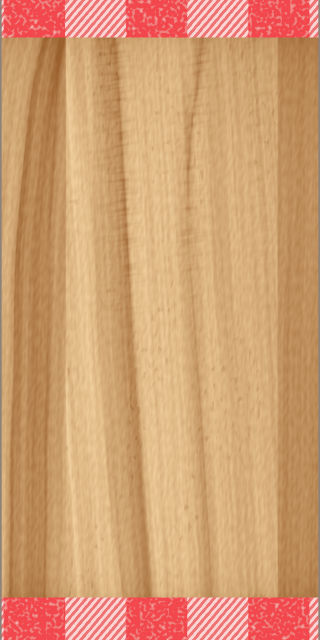
Write a WebGL 1 fragment shader that draws this texture.

```glsl
precision highp float;
// Planks of streaked wood between two bands of red checked cloth.

#define CREAM vec3(0.87, 0.72, 0.52)
#define TAN vec3(0.73, 0.54, 0.34)
#define RED vec3(0.95, 0.28, 0.30)
#define PINK vec3(0.93, 0.50, 0.49)
#define BLUSH vec3(0.985, 0.83, 0.83)
#define RIM vec3(0.55, 0.51, 0.48)
#define CLOTH_LOW 0.0664
#define CLOTH_HIGH 0.9414
#define JOINTS vec2(0.206, 0.868)
#define CHECK_SIZE 0.191
#define STRIPE_GAP 0.0235
#define GRAIN_CONTRAST 0.62

uniform vec2 u_resolution;

vec2 gradientAt(vec2 cell) {
  vec3 q = fract(vec3(cell.xyx) * vec3(0.1031, 0.1030, 0.0973));
  q += dot(q, q.yzx + 33.33);
  float angle = 6.2832 * fract((q.x + q.y) * q.z);
  return vec2(cos(angle), sin(angle));
}

// Gradient noise, roughly -1 to 1.
float noise(vec2 p) {
  vec2 i = floor(p), f = p - i;
  vec2 u = f * f * f * (f * (f * 6.0 - 15.0) + 10.0);
  vec2 e = vec2(1.0, 0.0);
  float low = mix(dot(gradientAt(i), f), dot(gradientAt(i + e), f - e), u.x);
  float high = mix(dot(gradientAt(i + e.yx), f - e.yx),
                   dot(gradientAt(i + e.xx), f - e.xx), u.x);
  return 1.4 * mix(low, high, u.y);
}

// Dark vein that fades at its own rate on the left and on the right.
float vein(float d, float left, float right) {
  return exp(-abs(d) / (d < 0.0 ? left : right));
}

// Long fibres in three widths.
float fibres(float x, float y) {
  return 0.45 * noise(vec2(x * 27.0, y * 0.7))
       + 0.40 * noise(vec2(x * 64.0 + 9.0, y * 1.3))
       + 0.30 * noise(vec2(x * 125.0, y * 4.0));
}

float leftPlank(float x, float t) {
  float outer = x - 0.03 - 0.14 * exp(-4.5 * t);
  float inner = x - 0.135 - 0.07 * exp(-3.0 * t);
  float heart = smoothstep(-0.01, 0.01, outer);
  float edge = smoothstep(-0.005, 0.02, inner);
  float tone = mix(0.3, 0.85, heart) - edge * mix(0.1, 0.5, t);
  return tone + 0.75 * vein(outer, 0.006, 0.014) + 0.7 * vein(inner, 0.016, 0.012)
       + GRAIN_CONTRAST * fibres(outer + 3.0, t);
}

float middlePlank(float x, float t) {
  float thin = x - 0.29 - 0.12 * t * t * t;
  float broad = x - 0.35 - 0.125 * t;
  float bent = x - 0.535 - 0.14 * t - 0.10 * exp(-t * t * 25.0);
  float side = x - 0.785 - 0.12 * t;
  float band = smoothstep(-0.01, 0.02, thin) * (1.0 - smoothstep(-0.01, 0.02, broad));
  float tone = -0.12 + 0.38 * band + 0.28 * smoothstep(0.0, 0.06, bent);
  tone += 0.35 * vein(thin, 0.006, 0.016);
  tone += 0.95 * vein(broad, 0.022, 0.010);
  tone += 1.0 * vein(bent, 0.026, 0.010);
  tone += 0.4 * vein(side, 0.010, 0.016);
  tone += GRAIN_CONTRAST * fibres(x - 0.12 * t, t);

  // Curly cross figure around the veins, in the upper half.
  float curl = vein(broad, 0.05, 0.03) + 0.8 * vein(bent, 0.03, 0.03) + 0.3 * vein(side, 0.05, 0.03);
  float ripple = noise(vec2(x * 11.0, t * 150.0 + x * 14.0));
  tone += 0.65 * curl * max(ripple, -0.1) * (1.0 - smoothstep(0.35, 0.6, t));

  // Short dark flecks.
  float fleck = smoothstep(0.35, 0.65, noise(vec2((x + 0.1 * t) * 75.0, t * 65.0)));
  return tone + 0.38 * fleck * smoothstep(-0.3, 0.5, noise(vec2(x * 9.0, t * 4.0)));
}

float rightPlank(float x, float t) {
  return 0.85 + 0.15 * t + GRAIN_CONTRAST * 0.7 * fibres(x + 0.03 * t + 7.0, t);
}

vec3 wood(vec2 p, float t, float px) {
  float x = p.x + 0.005 * noise(vec2(p.x * 4.0, p.y * 3.0));
  vec2 past = smoothstep(JOINTS - px, JOINTS + px, p.xx);
  float tone = mix(leftPlank(x, t), middlePlank(x, t), past.x);
  tone = mix(tone, rightPlank(x, t), past.y);
  // Slanted pores, then shade beside the cloth.
  tone += 0.22 * noise(vec2((p.x - 0.15 * p.y) * 105.0, p.y * 36.0));
  float gap = min(CLOTH_HIGH - p.y * 0.5, p.y * 0.5 - CLOTH_LOW);
  tone += 0.35 * exp(-max(gap, 0.0) / 0.025) + 0.2 * (1.0 - smoothstep(0.05, 0.3, t));
  return mix(CREAM, TAN, clamp(tone, -0.5, 1.9));
}

vec3 cloth(vec2 p, float px) {
  float mottle = noise(p * 85.0) + 0.4 * noise(p * 41.0 + 5.0);
  vec3 solid = mix(RED, PINK, smoothstep(0.0, 0.5, mottle));
  solid = mix(solid, BLUSH, 0.6 * smoothstep(0.6, 0.95, mottle));
  float wave = sin(6.2832 * (p.x - 0.85 * p.y) / STRIPE_GAP) + 0.35 * mottle;
  vec3 striped = mix(mix(RED, PINK, 0.8), BLUSH, smoothstep(-0.45, 0.5, wave));
  // Distance to the nearest edge between solid and striped checks.
  float cell = mod(p.x - 0.203, 2.0 * CHECK_SIZE);
  float inside = 0.5 * CHECK_SIZE - abs(cell - 0.5 * CHECK_SIZE);
  return mix(solid, striped, smoothstep(-px, px, inside + 0.002 * mottle));
}

void main() {
  vec2 uv = gl_FragCoord.xy / u_resolution;
  vec2 p = uv * vec2(1.0, 2.0);
  float px = 1.0 / u_resolution.x;
  float board = smoothstep(CLOTH_LOW - 0.5 * px, CLOTH_LOW + 0.5 * px, uv.y)
              * (1.0 - smoothstep(CLOTH_HIGH - 0.5 * px, CLOTH_HIGH + 0.5 * px, uv.y));
  vec3 color = mix(cloth(p, px), wood(p, 1.0 - uv.y, px), board);
  float border = min(uv.x, 1.0 - uv.x);
  color = mix(RIM, color, smoothstep(0.005 - 0.5 * px, 0.005 + 0.5 * px, border));
  gl_FragColor = vec4(color, 1.0);
}
```
